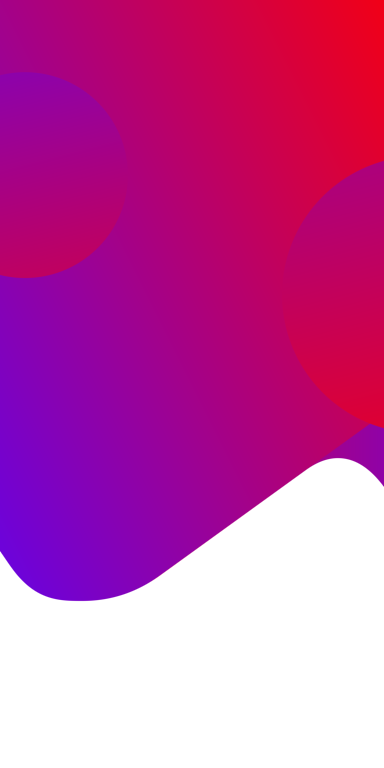
Give the GLSL for this background, as a Shadertoy shader.

```glsl
// Violet-to-red gradient panel with two tinted discs above a wavy white base.

const vec3 VIOLET = vec3(0.43, 0.01, 0.85);
const vec3 RED = vec3(0.945, 0.0, 0.09);
const vec3 WHITE = vec3(1.0);
const float SLOPE = 0.7226; // steepness of the straight rising edge

vec3 ramp(float t) {
    return mix(VIOLET, RED, clamp(t, 0.0, 1.0));
}

// Smooth coverage of the region where the distance is negative
float coverage(float dist, float pixel) {
    return 1.0 - smoothstep(-0.75 * pixel, 0.75 * pixel, dist);
}

// Cubic through two knots, each given as (x, height, slope)
float hermite(vec3 a, vec3 b, float x) {
    float span = b.x - a.x;
    float t = clamp((x - a.x) / span, 0.0, 1.0);
    float u = 1.0 - t;
    float ease = t * t * (3.0 - 2.0 * t);
    return mix(a.y, b.y, ease) + span * t * u * (u * a.z - t * b.z);
}

// Height of the white base: valley, straight climb, rounded crest
float waveHeight(float x) {
    vec3 knots[7] = vec3[7](
        vec3(0.0, 0.565, -1.42),
        vec3(0.0365, 0.513, -1.30),
        vec3(0.2135, 0.435, 0.0),
        vec3(0.417, 0.5016, SLOPE),
        vec3(0.797, 0.7762, SLOPE),
        vec3(0.880, 0.807, 0.0),
        vec3(1.0, 0.732, -1.35));
    float height = knots[0].y;
    for (int i = 0; i < 6; i++) {
        if (x >= knots[i].x) height = hermite(knots[i], knots[i + 1], x);
    }
    return height;
}

// Disc shaded along a slightly tilted downward axis
vec3 addDisc(vec3 base, vec2 p, vec2 center, float radius,
             float middle, float rate, float pixel) {
    vec2 q = p - center;
    vec3 tint = ramp(middle + rate * dot(q, vec2(0.25, -0.97)));
    return mix(base, tint, coverage(length(q) - radius, pixel));
}

void mainImage(out vec4 fragColor, in vec2 fragCoord) {
    float pixel = 1.0 / iResolution.x;
    vec2 p = fragCoord * pixel;

    // Main diagonal gradient
    vec3 color = ramp((2.0 * p.x + p.y - 0.594) / 3.4);

    // Darker rear layer below the extended straight edge
    float edge = (p.y - 0.7762 - SLOPE * (p.x - 0.797)) / length(vec2(1.0, SLOPE));
    vec3 rear = ramp(0.37 - 0.8 * (p.x - 0.86));
    color = mix(color, rear, coverage(edge, pixel));

    // Tinted discs
    color = addDisc(color, p, vec2(0.065, 1.544), 0.268, 0.43, 0.72, pixel);
    color = addDisc(color, p, vec2(1.0955, 1.233), 0.361, 0.68, 0.56, pixel);

    // White base, with the vertical gap scaled by the local slope
    float height = waveHeight(p.x);
    float steepness = (waveHeight(p.x + pixel) - waveHeight(p.x - pixel)) / (2.0 * pixel);
    float gap = (p.y - height) / length(vec2(1.0, steepness));
    color = mix(color, WHITE, coverage(gap, pixel));

    fragColor = vec4(color, 1.0);
}
```
